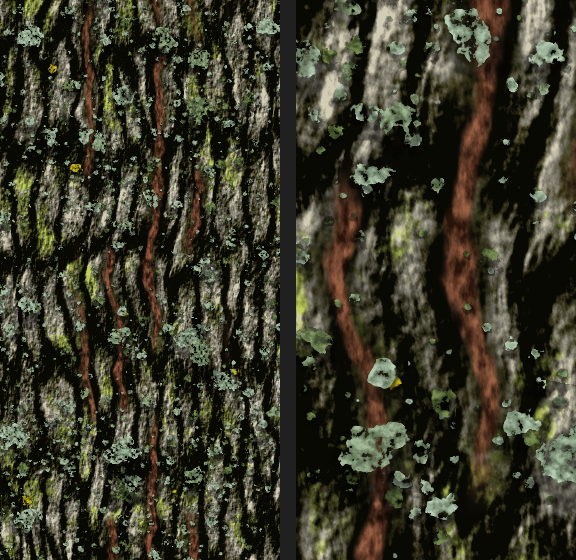
Left: the whole. Right: its middle third, enlarged.
Write a Shadertoy shader that draws this texture.

```glsl
#define PLATE_SCALE vec2(12.5, 2.7)
#define LIGHT_STEP vec2(-0.0036, 0.0046)
#define LICHEN_DENSITY 0.34
#define BARK_GAIN 0.86
#define BARK_BIAS -0.10
#define RELIEF 0.95

float hash(vec2 p) {
    vec3 q = fract(p.xyx * 0.1031);
    q += dot(q, q.yzx + 33.33);
    return fract((q.x + q.y) * q.z);
}

vec2 hash2(vec2 p) { return vec2(hash(p), hash(p + 57.3)); }

float noise(vec2 p) {
    vec2 i = floor(p), f = fract(p);
    f = f * f * (3.0 - 2.0 * f);
    return mix(mix(hash(i), hash(i + vec2(1, 0)), f.x),
               mix(hash(i + vec2(0, 1)), hash(i + vec2(1, 1)), f.x), f.y);
}

// Fractal noise centred on zero
float fbm(vec2 p) {
    float sum = 0.0, amp = 0.5;
    for (int i = 0; i < 4; i++) {
        sum += amp * (noise(p) - 0.5);
        p = mat2(1.6, 1.2, -1.2, 1.6) * p + 17.7;
        amp *= 0.5;
    }
    return sum;
}

// Gap between the two nearest cell centres: zero along the cracks
float plates(vec2 u) {
    vec2 id = floor(u);
    float near = 8.0, next = 8.0;
    for (int k = 0; k < 9; k++) {
        vec2 c = id + vec2(k % 3 - 1, k / 3 - 1);
        float d = length(u - c - 0.12 - 0.76 * hash2(c));
        next = min(next, max(near, d));
        near = min(near, d);
    }
    return next - near;
}

vec2 warp(vec2 p) {
    return p + vec2(0.12 * fbm(p * vec2(3.0, 2.0)) + 0.022 * (noise(p * vec2(22, 15)) - 0.5),
                    0.14 * fbm(p * vec2(9.0, 5.0)));
}

float barkHeight(vec2 p) {
    vec2 w = warp(p);
    float body = smoothstep(0.02, 0.5, plates(w * PLATE_SCALE));
    return 0.6 * body + 0.95 * fbm(w * vec2(45, 15)) + 0.55 * fbm(p * vec2(115, 80));
}

// Bare reddish inner bark: broken vertical streaks near the middle
float innerBark(vec2 p, float width) {
    float u = warp(p).x * 7.5 + 0.25;
    float id = floor(u);
    float off = abs(fract(u) - 0.5 + 0.25 * (noise(vec2(id, p.y * 6.0)) - 0.5));
    float run = smoothstep(0.46, 0.62, noise(vec2(id * 7.3, p.y * 3.2)));
    float middle = smoothstep(0.22, 0.34, p.x) * smoothstep(0.84, 0.72, p.x);
    return run * middle * smoothstep(width, width * 0.4, off + 0.14 * fbm(p * vec2(60, 30)));
}

// Paint three sizes of ragged lichen rosettes over the bark
vec3 addLichen(vec3 col, vec2 p) {
    float leaf = clamp(0.5 + 2.6 * fbm(p * 125.0), 0.0, 1.0);
    float cluster = 1.0 + 2.2 * fbm(p * 5.0);
    float scale = 35.0;
    for (int layer = 0; layer < 3; layer++) {
        vec2 u = p * scale + float(layer) * 31.7;
        float ragged = 2.3 * fbm(u * 4.5);
        for (int k = 0; k < 9; k++) {
            vec2 id = floor(u) + vec2(k % 3 - 1, k / 3 - 1);
            if (hash(id + 11.1) > LICHEN_DENSITY * cluster) continue;
            vec2 rnd = hash2(id + 5.5);
            float r = mix(0.11, 0.36, rnd.x * rnd.x);
            vec2 q = u - id - hash2(id + 91.0);
            float d = length(q * vec2(1.0, 1.12)) / r - 1.0 + ragged;
            float aa = min(scale / iResolution.x / r, 0.5);
            float cover = smoothstep(aa, -aa, d) * smoothstep(0.05, 0.25, leaf);

            // Contact shadow, then the leafy crust with a paler rim
            col *= 1.0 - 0.4 * smoothstep(0.5, 0.0, d + 0.5 * q.y / r);
            float rim = smoothstep(-0.8, 0.0, d);
            vec3 pale = mix(vec3(0.28, 0.35, 0.25), vec3(0.74, 0.83, 0.73), leaf * 0.75 + rim * 0.2);
            vec3 green = mix(vec3(0.13, 0.18, 0.06), vec3(0.46, 0.54, 0.31), leaf);
            vec3 crust = mix(pale, green, smoothstep(0.5, 0.85, rnd.y));
            if (layer == 1 && rnd.y > 0.975) crust = vec3(0.68, 0.62, 0.1) * (0.6 + 0.6 * leaf);
            col = mix(col, crust, cover);
        }
        scale *= 0.48;
    }
    return col;
}

void mainImage(out vec4 fragColor, in vec2 fragCoord) {
    vec2 p = fragCoord / iResolution.x;

    // Relief lit from the upper left
    float h = barkHeight(p);
    float slope = h - barkHeight(p + LIGHT_STEP);
    float tone = BARK_GAIN * h + BARK_BIAS + RELIEF * slope;
    tone += 0.3 * smoothstep(0.13, 0.26, fbm(p * vec2(32, 20))) * smoothstep(0.2, 0.5, h);
    tone *= 1.0 - 0.6 * innerBark(p, 0.34);
    tone = clamp(tone, 0.035, 0.8);

    // Olive shadows, grey crests and green moss
    float grey = smoothstep(0.1, 0.42, tone + 0.25 * fbm(p * 8.0));
    vec3 tint = mix(vec3(1.06, 1.0, 0.45), vec3(1.03, 1.0, 0.88), grey);
    float moss = smoothstep(0.04, 0.2, fbm(p * vec2(13, 8) + 40.0) + 0.4 * fbm(p * 90.0));
    vec3 col = tone * mix(tint, vec3(0.92, 1.02, 0.34), 0.8 * moss);

    // Reddish streaks
    float fiber = clamp(0.5 + 2.0 * fbm(p * vec2(130, 60)), 0.0, 1.0);
    vec3 rust = mix(vec3(0.17, 0.08, 0.04), vec3(0.66, 0.41, 0.29), fiber);
    col = mix(col, rust, 0.9 * innerBark(p, 0.13));

    fragColor = vec4(addLichen(col, p), 1.0);
}
```
